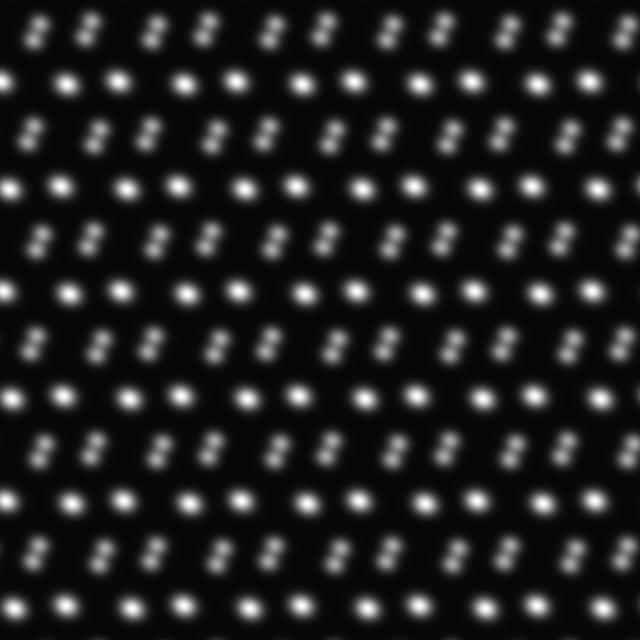
Reproduce this pattern procedurally as a three.js fragment shader.

```glsl
// Soft white spots and tilted two-lobed dumbbells in alternating rows on black.
// A skewed lattice repeats a motif of two spots and two dumbbells; each one is
// a sum of elliptical Gaussians added over the neighbouring cells.

varying vec2 vUv;

// Lattice: step along a row, step to the next row pair, position of one cell
const vec2 ROW_STEP = vec2(0.1840, 0.0);
const vec2 NEXT_STEP = vec2(0.0940, -0.1638);
const vec2 ORIGIN = vec2(0.1047, 0.8680);

// Motif offsets inside a cell
const vec2 PAIR_OFFSET = vec2(0.0807, 0.0045);
const vec2 DUMBBELL_OFFSET = vec2(-0.0470, 0.0815);

// Dumbbell direction and half the distance between its lobes
const vec2 AXIS = vec2(0.371, 0.9286);
const float HALF_GAP = 0.0139;

// Gaussian widths across and along the axis, and brightness
const vec2 SPOT_SIGMA = vec2(0.0130, 0.0110);
const vec2 LOBE_SIGMA = vec2(0.0111, 0.0099);
const float SPOT_LEVEL = 0.97;
const float LOBE_LEVEL = 0.62;
const float BACKGROUND = 0.024;

// Coordinates across and along a unit axis
vec2 toAxis(vec2 p, vec2 axis) {
  return vec2(dot(p, vec2(axis.y, -axis.x)), dot(p, axis));
}

float gaussian(vec2 p, vec2 sigma) {
  vec2 q = p / sigma;
  return exp(-0.5 * dot(q, q));
}

float spot(vec2 p) {
  return SPOT_LEVEL * gaussian(toAxis(p, AXIS), SPOT_SIGMA);
}

float dumbbell(vec2 p) {
  vec2 q = toAxis(p, AXIS);
  vec2 shift = vec2(0.0, HALF_GAP);
  return LOBE_LEVEL * (gaussian(q - shift, LOBE_SIGMA) + gaussian(q + shift, LOBE_SIGMA));
}

float motif(vec2 p) {
  vec2 d = p - DUMBBELL_OFFSET;
  return spot(p) + spot(p - PAIR_OFFSET) + dumbbell(d) + dumbbell(d - PAIR_OFFSET);
}

// Index of the lattice cell nearest to p, for a horizontal row step
vec2 nearestCell(vec2 p, vec2 rowStep, vec2 nextStep) {
  float v = p.y / nextStep.y;
  float u = (p.x - v * nextStep.x) / rowStep.x;
  return floor(vec2(u, v) + 0.5);
}

float lattice(vec2 p) {
  vec2 cell = nearestCell(p, ROW_STEP, NEXT_STEP);
  float light = 0.0;
  for (int j = -1; j <= 1; j++) {
    for (int i = -1; i <= 1; i++) {
      vec2 id = cell + vec2(float(i), float(j));
      light += motif(p - id.x * ROW_STEP - id.y * NEXT_STEP);
    }
  }
  return light;
}

void main() {
  float light = BACKGROUND + lattice(vUv - ORIGIN);
  gl_FragColor = vec4(vec3(min(light, 1.0)), 1.0);
}
```
